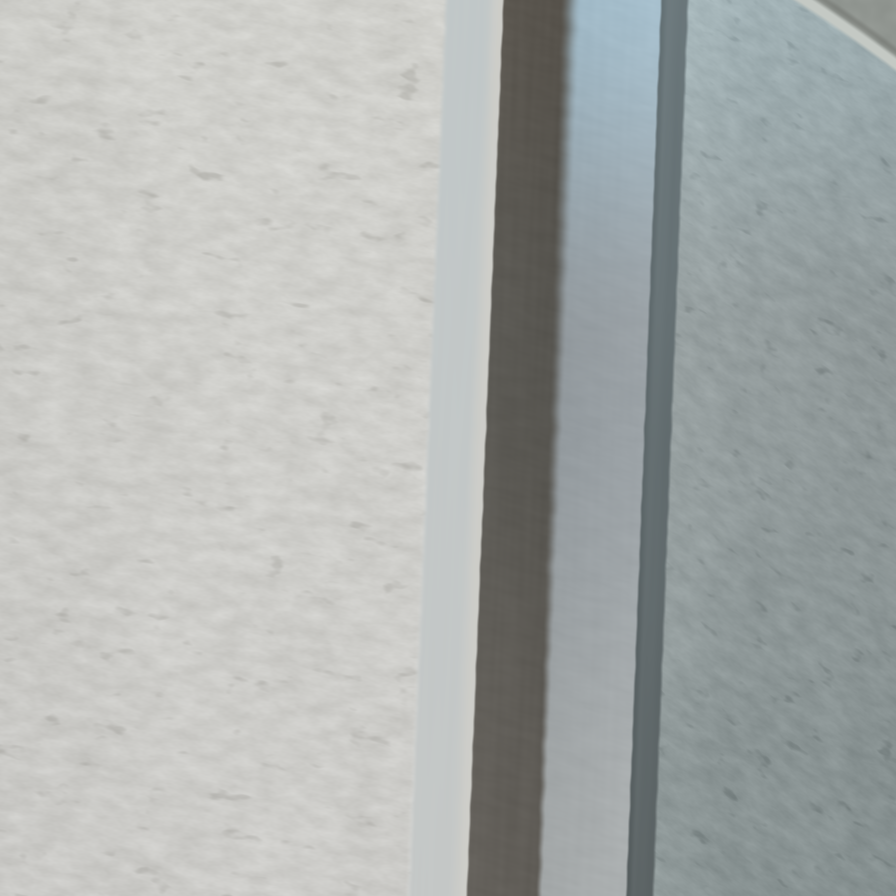
Give the GLSL for this texture, as a Shadertoy shader.

```glsl
// Draws two grainy wall panels divided by a tilted metal profile with dark grooves.

vec2 hashGradient(vec2 cell) {
    vec3 q = fract(cell.xyx * vec3(0.1031, 0.1030, 0.0973));
    q += dot(q, q.yzx + 33.33);
    float angle = 6.2832 * fract((q.x + q.y) * q.z);
    return vec2(cos(angle), sin(angle));
}

float gradientNoise(vec2 p) {
    vec2 cell = floor(p), f = fract(p);
    vec2 u = f * f * f * (f * (f * 6.0 - 15.0) + 10.0);
    float a = dot(hashGradient(cell), f);
    float b = dot(hashGradient(cell + vec2(1, 0)), f - vec2(1, 0));
    float c = dot(hashGradient(cell + vec2(0, 1)), f - vec2(0, 1));
    float d = dot(hashGradient(cell + vec2(1, 1)), f - vec2(1, 1));
    return mix(mix(a, b, u.x), mix(c, d, u.x), u.y);
}

float fbm(vec2 p, int octaves) {
    float sum = 0.0, amplitude = 1.0;
    for (int i = 0; i < octaves; i++) {
        sum += amplitude * gradientNoise(p);
        p = mat2(1.9, 0.3, -0.3, 1.9) * p + 17.3;
        amplitude *= 0.6;
    }
    return sum;
}

// Rough plaster: elongated grain, sheared by slope, with sparse dark pits
float plaster(vec2 p, float slope, vec2 frequency) {
    vec2 q = vec2(p.x, p.y - slope * p.x) * frequency;
    float grain = fbm(q, 4);
    float pits = smoothstep(0.35, 0.8, fbm(q * 0.8 + 41.0, 3));
    return grain * 0.042 - pits * 0.07 + 0.015 * gradientNoise(p * 9.0);
}

// Coverage to the right of a border at the given x
float rightOf(float x, float border, float softness) {
    return smoothstep(-softness, softness, x - border);
}

// Blends bottom, middle and top tones along the height
vec3 threeTone(vec3 low, vec3 mid, vec3 high, float y) {
    return mix(mix(low, mid, smoothstep(0.0, 0.6, y)), high, smoothstep(0.6, 1.05, y));
}

vec3 leftPanel(vec2 p) {
    vec3 base = mix(vec3(0.800, 0.798, 0.785), vec3(0.815, 0.815, 0.797), p.y);
    base -= 0.015 * smoothstep(0.25, 0.0, p.x);
    return base + plaster(p, -0.12, vec2(26.0, 58.0)) * vec3(1.0, 1.02, 1.06);
}

vec3 rightPanel(vec2 p) {
    vec3 base = threeTone(vec3(0.535, 0.575, 0.575), vec3(0.575, 0.610, 0.612),
                          vec3(0.630, 0.695, 0.710), p.y);
    base += 0.025 * smoothstep(0.09, 0.0, p.x - 0.73 - 0.04 * p.y);
    base -= 0.012 * smoothstep(0.85, 1.0, p.x);
    base += 0.012 * gradientNoise(vec2(p.x * 32.0, p.y * 4.0));
    return base + plaster(p, -0.5, vec2(36.0, 62.0)) * 0.95;
}

// Pale joint and the darker slab behind the upper right corner
vec3 cornerJoint(vec3 color, vec2 p) {
    float d = (p.y - 1.0 + 0.70 * (p.x - 0.898) + 0.5 * (p.x - 0.9) * (p.x - 1.0)) * 0.82;
    vec3 slab = vec3(0.57, 0.59, 0.57) + 0.03 * fbm(p * 40.0, 2);
    color = mix(color, slab, smoothstep(0.0, 0.006, d));
    color = mix(color, vec3(0.77, 0.79, 0.77), smoothstep(0.009, 0.003, abs(d)));
    return mix(color, vec3(0.42, 0.43, 0.41), 0.45 * smoothstep(0.006, 0.0, abs(d - 0.012)));
}

void mainImage(out vec4 fragColor, in vec2 fragCoord) {
    vec2 p = fragCoord / iResolution.xy;
    float pixel = 1.0 / iResolution.x;
    float sharp = max(0.0018, pixel);
    float wobble = 0.0012 * gradientNoise(vec2(p.y * 45.0, 3.0));

    // Borders of the profile, leaning right toward the top
    float stripLeft = mix(0.456, 0.498, p.y) + wobble;
    float grooveLeft = mix(0.521, 0.562, p.y) + wobble;
    float grooveRight = mix(0.602, 0.637, p.y) + wobble * 2.0;
    float slitLeft = mix(0.699, 0.738, p.y) - wobble;
    float slitRight = mix(0.729, 0.768, p.y) + wobble;

    // Vertical streaks follow the lean; brush marks cross it
    float streak = gradientNoise(vec2((p.x - 0.04 * p.y) * 130.0, p.y * 5.0));
    float brush = fbm(vec2(p.x * 22.0, (p.y + 0.25 * p.x) * 75.0), 3);

    // Pale strip with a warm lit lip
    vec3 strip = mix(vec3(0.770, 0.782, 0.778), vec3(0.755, 0.782, 0.785), p.y);
    float lip = smoothstep(-0.022, -0.003, p.x - grooveLeft);
    strip = mix(strip, vec3(0.805, 0.805, 0.787), lip) + 0.005 * streak;

    // Deep groove, darkest toward its right side
    float across = clamp((p.x - grooveLeft) / (grooveRight - grooveLeft), 0.0, 1.0);
    vec3 groove = threeTone(vec3(0.385, 0.372, 0.350), vec3(0.350, 0.343, 0.322),
                            vec3(0.345, 0.328, 0.300), p.y);
    groove += 0.025 * (0.5 - across) + 0.015 * streak + 0.012 * brush;

    // Grey metal face with a cool reflection at the top
    vec3 metal = threeTone(vec3(0.655, 0.672, 0.675), vec3(0.590, 0.618, 0.635),
                           vec3(0.645, 0.745, 0.800), p.y);
    float face = clamp((p.x - grooveRight) / (slitLeft - grooveRight), 0.0, 1.0);
    metal += 0.035 * (face - 0.5) + 0.014 * brush + 0.008 * streak;

    // Narrow slit with a darker right half
    float slitAcross = clamp((p.x - slitLeft) / (slitRight - slitLeft), 0.0, 1.0);
    vec3 slit = mix(vec3(0.365, 0.395, 0.400), vec3(0.425, 0.475, 0.490), p.y);
    slit += 0.03 * (0.5 - slitAcross) + 0.012 * streak;
    slit -= 0.05 * smoothstep(0.3, 0.0, slitAcross);

    // Layer the parts from left to right
    vec3 color = mix(leftPanel(p), strip, rightOf(p.x, stripLeft, 0.004));
    color += 0.02 * smoothstep(0.005, 0.0, abs(p.x - stripLeft)) * (1.0 - p.y);
    color = mix(color, groove, rightOf(p.x, grooveLeft, sharp));
    color = mix(color, metal, rightOf(p.x, grooveRight, mix(0.004, 0.012, p.y)));
    color = mix(color, slit, rightOf(p.x, slitLeft, sharp));
    color = mix(color, cornerJoint(rightPanel(p), p), rightOf(p.x, slitRight, sharp * 1.3));
    fragColor = vec4(color, 1.0);
}
```
